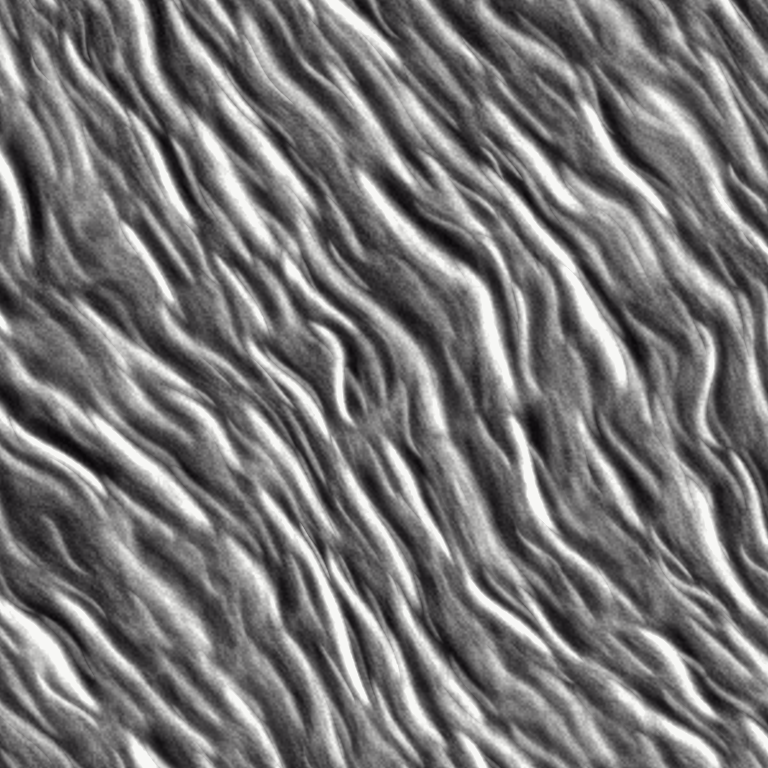
Give the GLSL for this texture, as a WebGL 1 fragment shader.

```glsl
precision highp float;
uniform vec2 u_resolution;

const vec2 ALONG = vec2(0.555, -0.832);
const vec2 ACROSS = vec2(0.832, 0.555);
const vec3 SHADOW = vec3(0.045, 0.035, 0.045);
const vec3 HIGHLIGHT = vec3(0.97, 0.97, 0.96);

float hash(vec2 p) {
  vec3 h = fract(vec3(p.xyx) * vec3(0.1031, 0.1030, 0.0973));
  h += dot(h, h.yzx + 33.33);
  return fract((h.x + h.y) * h.z);
}

float noise(vec2 p) {
  vec2 cell = floor(p);
  vec2 f = fract(p);
  f = f * f * (3.0 - 2.0 * f);
  float low = mix(hash(cell), hash(cell + vec2(1.0, 0.0)), f.x);
  float high = mix(hash(cell + vec2(0.0, 1.0)), hash(cell + 1.0), f.x);
  return mix(low, high, f.y);
}

float bell(float x) {
  return exp(-x * x);
}

// One tapered ridge: x is its lit crest, y the shadow on its right side.
vec2 ridge(vec2 local, float halfLength, float width, float bend) {
  float t = local.y / halfLength;
  float taper = clamp(1.0 - t * t, 0.0, 1.0);
  float a = local.x + bend * sin(t * 2.6);
  float side = a < 0.0 ? 1.4 : 0.85;
  float crest = bell(a / (width * side * (0.45 + 0.55 * taper)));
  float shade = bell((a - 0.16 - width) / 0.19);
  return vec2(crest * smoothstep(0.0, 0.65, taper), shade * smoothstep(0.0, 0.8, taper));
}

// Ridges scattered over staggered columns of long cells.
vec2 ridgeField(vec2 q, vec2 cells, float seed) {
  vec2 g = q * cells;
  vec2 result = vec2(0.0);
  for (int i = -1; i <= 1; i++) {
    float column = floor(g.x) + float(i);
    float y = g.y + 7.0 * hash(vec2(column, seed));
    for (int j = -1; j <= 1; j++) {
      vec2 id = vec2(column, floor(y) + float(j));
      vec2 key = id + seed;
      float size = hash(key + 17.3);
      vec2 jitter = vec2(hash(key + 41.7), hash(key + 73.1)) - 0.5;
      vec2 local = vec2(g.x, y) - id - 0.5 - jitter * vec2(0.6, 0.5);
      float bend = 0.4 * (hash(key + 97.9) - 0.5);
      float strength = mix(0.6, 1.1, hash(key + 131.3));
      result = max(result, strength * ridge(local, mix(0.4, 0.74, size), mix(0.08, 0.15, size), bend));
    }
  }
  return result;
}

// Thin wandering lines along the contours of stretched noise.
float veins(vec2 q) {
  float n = abs(2.0 * noise(q) - 1.0);
  return 1.0 - smoothstep(0.0, 0.22, n);
}

void main() {
  vec2 p = gl_FragCoord.xy / u_resolution;

  // Gentle wander of the flow direction
  vec2 q = vec2(dot(p, ACROSS), dot(p, ALONG)) + 5.0;
  q.x += 0.07 * (noise(p * 3.2 + 9.0) - 0.5) + 0.024 * (noise(p * 11.0 + 31.0) - 0.5);
  q.y += 0.05 * (noise(p * 5.0 + 57.0) - 0.5);

  // Large and small ridges
  vec2 large = ridgeField(q, vec2(13.5, 5.6), 11.0);
  vec2 small = ridgeField(q + 0.37, vec2(23.0, 9.0), 67.0);
  float light = max(large.x, 0.5 * small.x);
  float shade = min(1.0, max(large.y, 0.6 * small.y));

  // Slope tone, fine striations and grain
  float slope = noise(q * vec2(30.0, 9.0)) - 0.5;
  float fibres = noise(vec2(q.x + 0.2 * q.y, q.y) * vec2(125.0, 26.0)) - 0.5;
  float threads = noise(vec2(q.x - 0.1 * q.y, q.y) * vec2(210.0, 55.0)) - 0.5;
  float grain = noise(p * 300.0) - 0.5;
  float texture = 0.20 * fibres + 0.15 * threads + 0.13 * grain;

  float tone = 0.39 + 0.26 * slope + texture;
  tone += 0.15 * veins(q * vec2(19.0, 5.0)) * (0.5 + noise(q * 14.0));
  tone *= 1.0 - 0.88 * shade * (1.0 - min(light, 1.0));
  tone += 0.68 * light + 0.25 * texture * shade;

  gl_FragColor = vec4(mix(SHADOW, HIGHLIGHT, clamp(tone, 0.0, 1.0)), 1.0);
}
```
